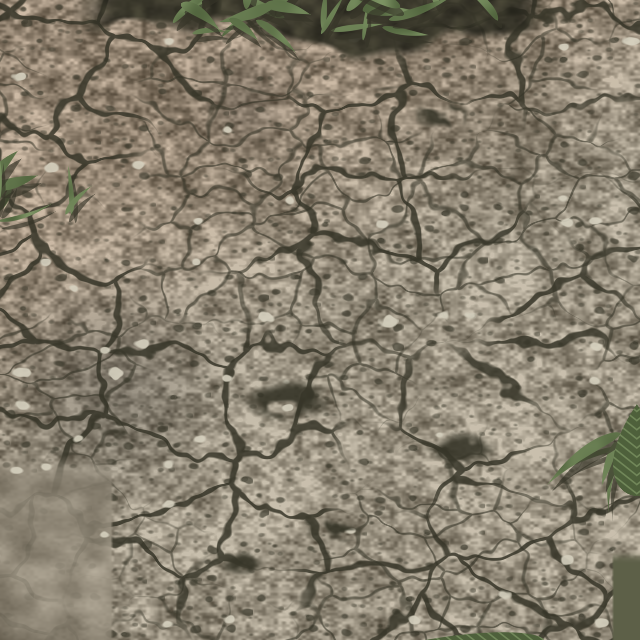
Write a Shadertoy shader that draws this texture.

```glsl
// Dry cracked soil in sunlight with clods, pebbles and a few green blades.
// Layered value noise gives the grain, warped Voronoi borders the cracks,
// and tapered curved strokes the grass along the rim and sides.

const vec3 SOIL_DARK = vec3(0.43, 0.40, 0.34);
const vec3 SOIL_LIGHT = vec3(0.74, 0.705, 0.635);
const vec3 SHADOW = vec3(0.21, 0.205, 0.155);
const vec3 GREEN = vec3(0.27, 0.34, 0.20);
const vec3 LEAF = vec3(0.50, 0.59, 0.40);
const vec3 PEBBLE = vec3(0.84, 0.82, 0.75);
const float SOFT = 0.002;

// Clod clusters: centre and radius
const vec3 CLODS[6] = vec3[6](
    vec3(0.45, 0.375, 0.065), vec3(0.72, 0.30, 0.05), vec3(0.69, 0.82, 0.042),
    vec3(0.61, 0.85, 0.03), vec3(0.52, 0.17, 0.038), vec3(0.38, 0.12, 0.035));

float hash(vec2 p) {
    return fract(sin(dot(p, vec2(127.1, 311.7))) * 43758.5);
}

vec2 hash2(vec2 p) {
    return vec2(hash(p), hash(p + 37.3));
}

float noise(vec2 p) {
    vec2 i = floor(p), f = fract(p);
    f = f * f * (3.0 - 2.0 * f);
    return mix(mix(hash(i), hash(i + vec2(1, 0)), f.x),
               mix(hash(i + vec2(0, 1)), hash(i + vec2(1, 1)), f.x), f.y);
}

// Distance to the nearest Voronoi border, in cell units
float borderDistance(vec2 p) {
    vec2 cell = floor(p), f = fract(p), nearCell = vec2(0), nearVec = vec2(0);
    float best = 9.0, border = 9.0;
    for (int k = 0; k < 9; k++) {
        vec2 g = vec2(k % 3 - 1, k / 3 - 1);
        vec2 r = g + hash2(cell + g) - f;
        if (dot(r, r) < best) { best = dot(r, r); nearVec = r; nearCell = g; }
    }
    for (int k = 0; k < 25; k++) {
        vec2 g = nearCell + vec2(k % 5 - 2, k / 5 - 2);
        vec2 r = g + hash2(cell + g) - f, d = r - nearVec;
        if (dot(d, d) > 0.0001) border = min(border, dot(0.5 * (r + nearVec), normalize(d)));
    }
    return border;
}

// Crack mask whose width fades in and out along its run
float cracks(vec2 p, vec2 scale, float width, float gap) {
    vec2 bend = vec2(noise(p * 14.0), noise(p * 14.0 + 51.0)) - 0.5;
    vec2 jag = vec2(noise(p * 55.0), noise(p * 55.0 + 23.0)) - 0.5;
    float d = borderDistance((p + 0.05 * bend + 0.014 * jag) * scale) / scale.y;
    float open = smoothstep(gap, gap + 0.3, noise(p * 7.0 + scale));
    float w = width * open * (0.6 + 0.8 * noise(p * 40.0));
    return open * (1.0 - smoothstep(w - SOFT * 0.5, w + SOFT, d));
}

// Sparse irregular flecks, one at most in each grid cell
float flecks(vec2 p, float scale, float density, float size) {
    vec2 q = p * scale, id = floor(q), rnd = hash2(id + scale);
    vec2 d = (fract(q) - 0.3 - 0.4 * rnd) * vec2(0.75, 1.15);
    float r = size * (0.5 + 0.5 * rnd.x) * (0.6 + 0.8 * noise(p * 110.0));
    float soft = SOFT * scale;
    return step(hash(id + 9.1), density) * (1.0 - smoothstep(r - soft, r + soft, length(d)));
}

float blade(vec2 p, vec2 root, float angle, float len, float width, float bend) {
    vec2 dir = vec2(cos(angle), sin(angle)), q = p - root;
    float h = clamp(dot(q, dir) / len, 0.0, 1.0);
    float side = dot(q, vec2(-dir.y, dir.x)) - bend * len * h * h;
    return 1.0 - smoothstep(-SOFT, 0.0, abs(side) - 2.6 * width * sqrt(h) * (1.0 - h));
}

vec3 tuft(vec3 col, vec2 p, vec2 root, vec2 spread, float aim, float fan, float len, int count) {
    for (int i = 0; i < count; i++) {
        vec2 a = hash2(root + float(i)), b = hash2(root + float(i) + 71.0);
        vec2 base = root + spread * (a - 0.5);
        float angle = aim + fan * (b.x - 0.5), l = len * (0.5 + 0.6 * b.y);
        float w = 0.004 + 0.006 * a.y, bend = 0.8 * (a.x - 0.5);
        col = mix(col, SHADOW, 0.65 * blade(p + vec2(-0.006, 0.012), base, angle, l, w, bend));
        vec3 tone = mix(GREEN, LEAF, 0.2 + 0.8 * noise(p * 35.0 + a * 9.0));
        col = mix(col, tone, blade(p, base, angle, l, w, bend));
    }
    return col;
}

void mainImage(out vec4 fragColor, in vec2 fragCoord) {
    vec2 p = fragCoord / iResolution.y;
    vec2 flat_p = p * vec2(1.0, 1.4);
    float blurred = (1.0 - smoothstep(0.172, 0.178, p.x)) * (1.0 - smoothstep(0.25, 0.30, p.y));
    float crisp = 1.0 - 0.85 * blurred;

    // Soil grain from broad patches down to fine grit
    float tone = 0.57 + 0.45 * (noise(flat_p * 5.0) - 0.5) + 0.6 * (noise(flat_p * 27.0) - 0.5);
    tone += crisp * (0.8 * (noise(flat_p * 75.0) - 0.5) + 0.8 * (noise(flat_p * 160.0) - 0.5));
    vec3 col = mix(SOIL_DARK, SOIL_LIGHT, clamp(tone, -0.3, 1.15));
    col *= mix(vec3(1.0), vec3(1.02, 0.97, 0.95), smoothstep(0.4, 0.9, p.y - 0.5 * p.x + 0.2));

    // Damp patches
    float damp = exp(-dot(p - vec2(0.18, 0.40), p - vec2(0.18, 0.40)) / 0.016);
    damp += 0.8 * exp(-dot(p - vec2(0.38, 0.84), p - vec2(0.38, 0.84)) / 0.004);
    col *= 1.0 - 0.24 * damp;

    // Pits, cracks and pebbles
    float pits = flecks(p, 38.0, 0.22, 0.25) + 0.7 * flecks(p + 0.37, 70.0, 0.2, 0.27);
    col = mix(col, SHADOW, crisp * min(0.65 * pits, 0.75));
    col = mix(col, SHADOW, 0.85 * crisp * cracks(p, vec2(6.0, 8.5), 0.0032, 0.15));
    col = mix(col, SHADOW, 0.6 * crisp * cracks(p + 0.43, vec2(10.0, 14.0), 0.0016, 0.35));
    col = mix(col, PEBBLE, 0.9 * flecks(p + 0.71, 21.0, 0.13, 0.2));

    // Clods: lumps lit from above with dark hollows
    for (int i = 0; i < 6; i++) {
        vec2 d = (p - CLODS[i].xy) * vec2(0.8, 1.7);
        float lump = noise(p * vec2(42.0, 55.0) + float(i));
        float area = 1.0 - smoothstep(0.5, 1.05, length(d) / CLODS[i].z + 0.5 * (lump - 0.5));
        col = mix(col, SHADOW, 0.9 * area * smoothstep(0.25, 0.6, lump));
    }

    // Shaded rim and grass
    float rim = 0.955 - 0.045 * exp(-pow((p.x - 0.58) / 0.13, 2.0)) + 0.04 * (noise(p * 20.0) - 0.5);
    float shade = smoothstep(rim, rim + 0.02, p.y);
    shade *= smoothstep(0.10, 0.19, p.x) * (1.0 - smoothstep(0.80, 0.87, p.x));
    col = mix(col, SHADOW * (0.6 + 0.7 * noise(p * 60.0)), 0.92 * shade);
    col = tuft(col, p, vec2(0.53, 0.965), vec2(0.52, 0.06), 1.57, 4.2, 0.10, 24);
    col = tuft(col, p, vec2(-0.01, 0.68), vec2(0.02, 0.06), 0.9, 1.8, 0.10, 6);
    col = tuft(col, p, vec2(0.11, 0.67), vec2(0.02), 1.4, 0.6, 0.08, 2);
    col = tuft(col, p, vec2(0.96, 0.31), vec2(0.03), 3.5, 1.9, 0.13, 4);

    // Broad veined leaf, low leaf and smooth dull corner stone
    float veins = smoothstep(0.6, 0.95, abs(fract(p.y * 70.0 - abs(p.x - 0.995) * 55.0) * 2.0 - 1.0));
    vec3 veined = mix(GREEN, LEAF, 0.15 + 0.6 * veins);
    col = mix(col, veined, blade(p, vec2(0.995, 0.225), 1.57, 0.145, 0.038, 0.0));
    col = mix(col, veined, blade(p, vec2(0.85, 0.0), 3.14, 0.19, 0.013, 0.0));
    float stone = smoothstep(0.955, 0.96, p.x) * (1.0 - smoothstep(0.12, 0.14, p.y));
    col = mix(col, mix(GREEN, SOIL_DARK, 0.6), stone);

    fragColor = vec4(col, 1.0);
}
```
